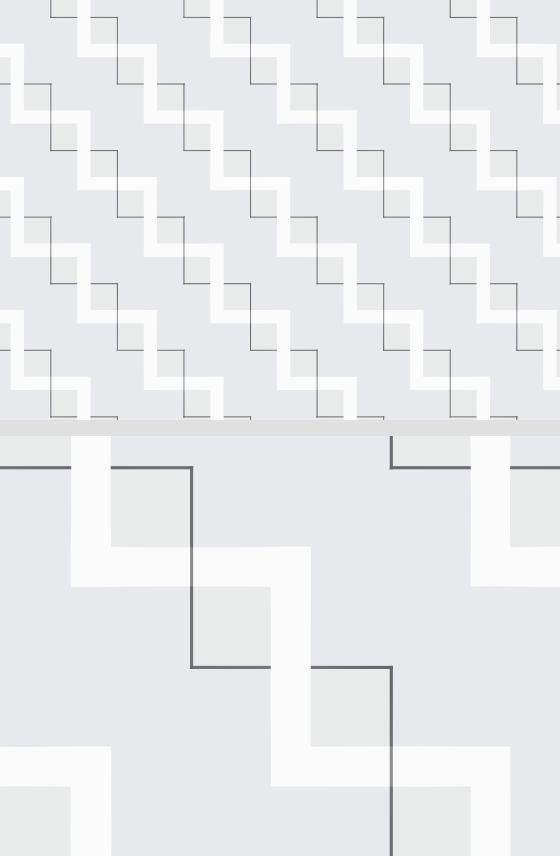
Top: the whole. Bottom: its middle third, enlarged.
A WebGL 2 fragment shader for this pattern:

```glsl
#version 300 es
precision highp float;
// Diagonal staircases: broad white bands interlaced with fine grey lines on pale grey.

uniform vec2 u_resolution;
out vec4 fragColor;

// Lengths: STEP and origins in canvas heights (y down), the rest in steps
const float STEP = 0.1585;
const vec2 BAND_ORIGIN = vec2(0.1997, 0.1202);
const vec2 LINE_ORIGIN = vec2(0.1210, 0.0415);
const float BAND_HALF = 0.100;
const float LINE_HALF = 0.0078;
const float WOBBLE = 0.003;
const float TONE_VARIATION = 0.15;
const float OVER_BAND_STRENGTH = 0.8;

const vec3 GROUND = vec3(0.906, 0.914, 0.926);
const vec3 OVERLAP = vec3(0.912, 0.920, 0.920);
const vec3 BAND = vec3(0.984, 0.985, 0.984);
const vec3 LINE = vec3(0.40, 0.40, 0.41);

float hash(vec2 p) {
    return fract(sin(dot(p, vec2(127.1, 311.7))) * 43758.5453);
}

float noise(vec2 p) {
    vec2 i = floor(p), f = fract(p);
    f = f * f * (3.0 - 2.0 * f);
    return mix(mix(hash(i), hash(i + vec2(1.0, 0.0)), f.x),
               mix(hash(i + vec2(0.0, 1.0)), hash(i + 1.0), f.x), f.y);
}

// Signed offset to the nearest point of a lattice with spacing 2
float wrap2(float x) {
    return mod(x + 1.0, 2.0) - 1.0;
}

// Square-capped distances to the treads (x) and risers (y)
vec2 stairDistance(vec2 q) {
    vec2 n = floor(q + 0.5);
    vec2 off = abs(q - n);
    float alongTread = abs(wrap2(q.x - n.y - 0.5)) - 0.5;
    float alongRiser = abs(wrap2(q.y - n.x + 0.5)) - 0.5;
    return vec2(max(off.y, alongTread), max(off.x, alongRiser));
}

// Index of the strip between neighbouring staircases
float stripIndex(vec2 q) {
    vec2 cell = floor(q);
    return floor((cell.x - cell.y + 1.0) * 0.5);
}

float coverage(float d, float pixel) {
    return clamp(0.5 - d / pixel, 0.0, 1.0);
}

void main() {
    vec2 p = vec2(gl_FragCoord.x, u_resolution.y - gl_FragCoord.y) / u_resolution.y;
    float pixel = 1.0 / (u_resolution.y * STEP);
    vec2 bandPos = (p - BAND_ORIGIN) / STEP;
    vec2 linePos = (p - LINE_ORIGIN) / STEP;

    // Slightly uneven band edges and line tone
    float wobble = (noise(bandPos * 3.0 + 40.0) - 0.5) * 2.0 * WOBBLE;
    float tone = 1.0 - TONE_VARIATION * noise(linePos * 2.0 + 70.0);

    vec2 bandDist = stairDistance(bandPos) - BAND_HALF + wobble;
    vec2 lineDist = stairDistance(linePos) - LINE_HALF;
    float band = coverage(min(bandDist.x, bandDist.y), pixel);
    float tread = coverage(lineDist.x, pixel) * tone;
    float riser = coverage(lineDist.y, pixel) * tone;

    // Ground, with the squares enclosed by band and line tinted
    float enclosed = abs(stripIndex(bandPos) - stripIndex(linePos));
    vec3 color = mix(GROUND, OVERLAP, min(enclosed, 1.0));

    // Treads pass under the band, risers pass over it
    color = mix(color, LINE, tread);
    color = mix(color, BAND, band);
    color = mix(color, LINE, riser * mix(1.0, OVER_BAND_STRENGTH, band));

    fragColor = vec4(color, 1.0);
}
```
